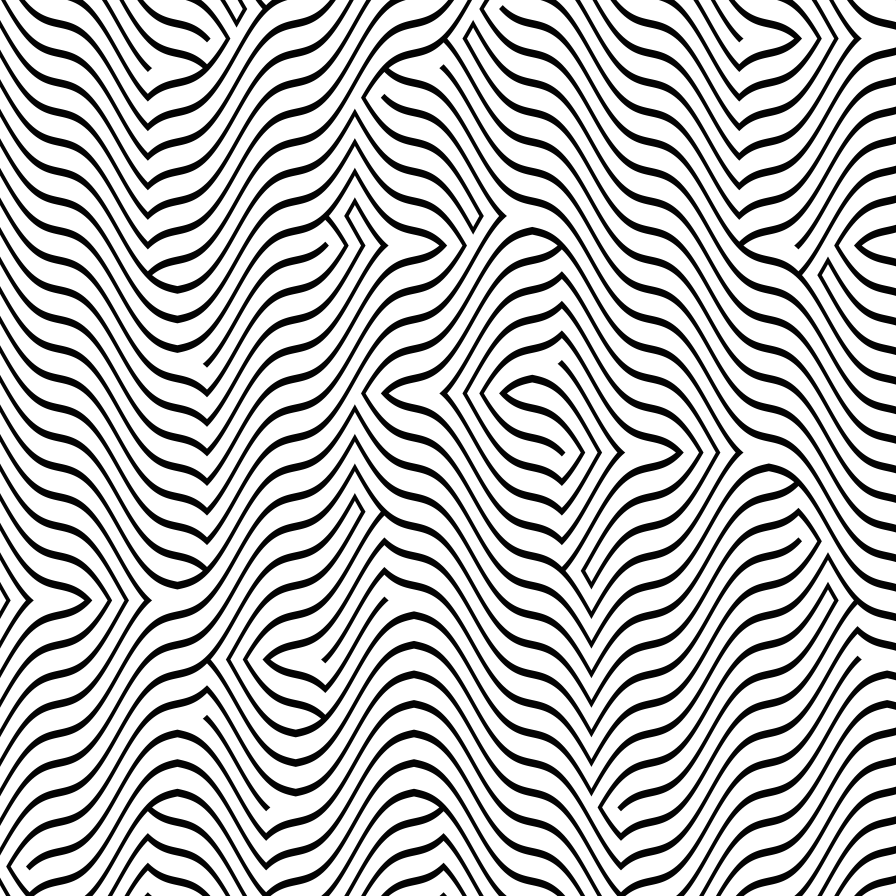
Reproduce this pattern procedurally as a Shadertoy shader.

```glsl
// Black wavy stripes that fold into zigzags, diamonds and dead ends on a hidden grid.

const float TAU = 6.2831853;
const float CELLS = 30.3;         // grid cells across the canvas
const float ROW_SHIFT = 0.304;    // cells above the first full row
const float WAVE_PERIOD = 4.0;    // columns per ripple
const float WAVE_HEIGHT = 0.5;    // half a cell keeps stripes joined at folds
const float LINE_WIDTH = 0.26;    // vertical thickness, in cells
const vec3 PAPER = vec3(1.0);
const vec3 INK = vec3(0.01);
const int SAMPLES = 3;            // antialiasing samples per axis

// Patches of rising stripes: left column, right column, top row, bottom row
const int PATCHES = 11;
const vec4 PATCH[PATCHES] = vec4[PATCHES](
    vec4( 9, 17, -1,  2), vec4( 5, 13,  2,  8), vec4(16, 18,  7,  8),
    vec4( 5, 19,  8, 13), vec4( 7, 12, 13, 20), vec4(-1, 14, 20, 22),
    vec4(-1,  7, 22, 31), vec4(11, 14, 22, 31), vec4(19, 26, 15, 31),
    vec4(25, 31,  1,  8), vec4(27, 28,  8,  9));

// Sideways drift of each patch's left and right edge, from top to bottom
const vec2 DRIFT[PATCHES] = vec2[PATCHES](
    vec2(-2.0, -2.0), vec2(0.0, -2.0), vec2(0.0),
    vec2(2.0, -0.6), vec2(-0.55, 1.0), vec2(0.0),
    vec2(2.0, -2.5), vec2(-2.5, 1.0), vec2(2.0, 8.0),
    vec2(0.0), vec2(0.0));

// +1 where stripes fall to the right, -1 where they rise
float foldSign(vec2 cell) {
    for (int i = 0; i < PATCHES; i++) {
        vec4 patchBox = PATCH[i];
        float t = (cell.y + 0.5 - patchBox.z) / (patchBox.w - patchBox.z);
        vec2 edges = round(patchBox.xy + DRIFT[i] * t);
        if (t > 0.0 && t < 1.0 && cell.x >= edges.x && cell.x < edges.y)
            return -1.0;
    }
    return 1.0;
}

// Ink coverage at a grid position, softened over one sample width
float stripeInk(vec2 p, float sampleSize) {
    float angle = TAU * p.x / WAVE_PERIOD;
    float height = p.x + 0.5 + WAVE_HEIGHT * sin(angle);
    float slope = 1.0 + WAVE_HEIGHT * TAU / WAVE_PERIOD * cos(angle);
    float phase = p.y - foldSign(floor(p)) * height;
    float dist = abs(fract(phase + 0.5) - 0.5) - 0.5 * LINE_WIDTH;
    float soft = sampleSize * length(vec2(1.0, slope));
    return clamp(0.5 - dist / soft, 0.0, 1.0);
}

void mainImage(out vec4 fragColor, in vec2 fragCoord) {
    float pixelSize = CELLS / iResolution.y;
    float sampleSize = pixelSize / float(SAMPLES);
    // Grid rows count downward from the top edge
    vec2 p = vec2(fragCoord.x, iResolution.y - fragCoord.y) * pixelSize;
    p.y -= ROW_SHIFT;

    // Average over the pixel so that fold seams are smooth too
    float ink = 0.0;
    for (int j = 0; j < SAMPLES; j++)
        for (int i = 0; i < SAMPLES; i++) {
            vec2 offset = (vec2(i, j) - 0.5 * float(SAMPLES - 1)) * sampleSize;
            ink += stripeInk(p + offset, sampleSize);
        }
    ink /= float(SAMPLES * SAMPLES);

    fragColor = vec4(mix(PAPER, INK, ink), 1.0);
}
```
